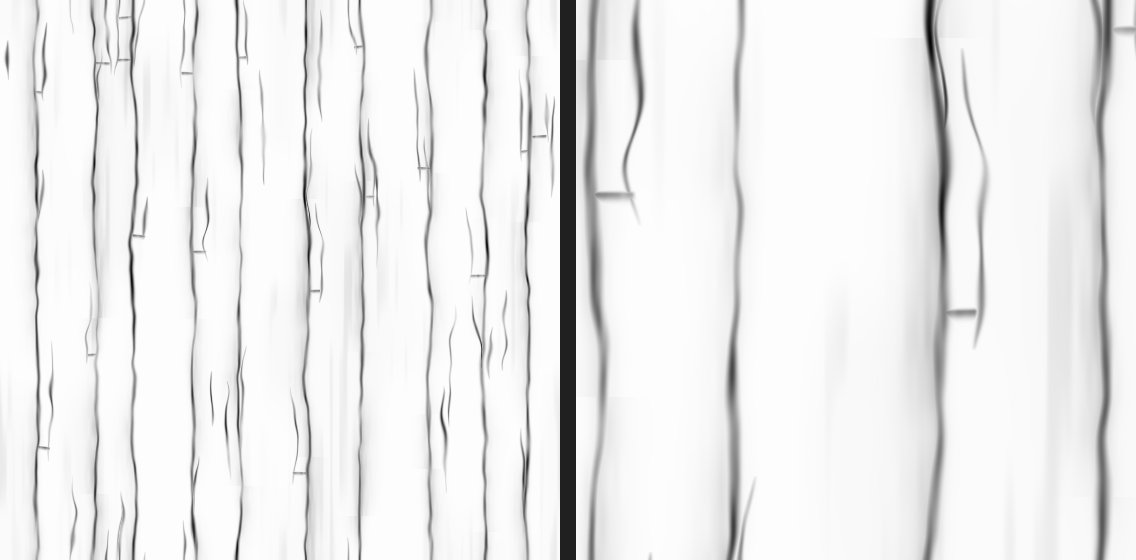
Left: the whole. Right: its middle third, enlarged.
A three.js fragment shader for this texture:

```glsl
// Pale whitewashed bark: dark vertical cracks with frayed splinters, seamlessly tiling.
#define COLUMNS 10.0
#define STRANDS 4
#define PAPER 0.994
#define CRACK_WIDTH 0.0032
#define CRACK_INK 0.62
#define SKIRT_WIDTH 0.0065
#define SKIRT_INK 0.30
#define WANDER 0.011
#define STRAND_WIDTH 0.0030
#define STRAND_INK 0.60
#define HOOK_INK 0.40
#define STREAK_INK 0.06

varying vec2 vUv;

float hash(vec2 p) {
  vec3 q = fract(p.xyx * 0.1031);
  q += dot(q, q.yzx + 33.33);
  return fract((q.x + q.y) * q.z);
}

// Value noise over the unit square, wrapping after a whole number of cells.
float wrapNoise(vec2 uv, vec2 cells, float seed) {
  vec2 p = uv * cells;
  vec2 i = floor(p);
  vec2 f = fract(p);
  f = f * f * (3.0 - 2.0 * f);
  vec2 lo = mod(i, cells) + seed;
  vec2 hi = mod(i + 1.0, cells) + seed;
  return mix(mix(hash(lo), hash(vec2(hi.x, lo.y)), f.x),
             mix(hash(vec2(lo.x, hi.y)), hash(hi), f.x), f.y);
}

// Wrapping noise along the height only.
float wave(float y, float cells, float seed) {
  float p = y * cells;
  float i = floor(p);
  float f = fract(p);
  float a = hash(vec2(mod(i, cells), seed));
  float b = hash(vec2(mod(i + 1.0, cells), seed));
  return mix(a, b, f * f * (3.0 - 2.0 * f));
}

float bell(float x) {
  return exp(-x * x);
}

// Long crack: dark core plus a soft shadow that fades to one side.
float mainCrack(float d, float y, float seed) {
  float depth = 0.65 * wave(y, 7.0, seed + 3.1) + 0.35 * wave(y, 31.0, seed + 5.3);
  float width = CRACK_WIDTH * mix(0.65, 1.35, wave(y, 19.0, seed + 7.7));
  float core = CRACK_INK * mix(0.3, 1.45, depth) * bell(d / width);
  float side = wave(y, 4.0, seed + 9.2) < 0.5 ? -1.0 : 1.0;
  side = mix(side, 2.0 * wave(y, 4.0, seed + 9.2) - 1.0, 0.7);
  float reach = SKIRT_WIDTH * (1.0 + 0.8 * side * sign(d));
  float skirt = SKIRT_INK * wave(y, 9.0, seed + 11.4) * exp(-abs(d) / reach);
  return max(core, skirt);
}

// Tapered splinter beside a crack; the first of each column forks out of it.
float strand(float d, float y, float seed, float k) {
  vec2 key = vec2(seed, 17.0 * k + 2.0);
  float halfLength = mix(0.035, 0.12, hash(key));
  float sideways = hash(key + 31.0) < 0.4 ? -1.0 : 1.0;
  float offset = sideways * mix(0.014, 0.046, pow(hash(key + 53.0), 1.4));
  float dy = fract(y - hash(key + 71.0)) - 0.5;
  float t = dy / halfLength;
  float fork = 1.0 - step(0.5, k);
  float lean = mix(1.0, 0.5 * smoothstep(-0.9, 1.0, t), fork);
  float bend = 0.009 * (wave(y, 23.0, seed + k * 13.0) - 0.5);
  float taper = clamp(1.0 - t * t, 0.0, 1.0);
  float width = STRAND_WIDTH * (0.35 + taper * wave(y, 29.0, seed + k * 19.0 + 4.0));
  float tone = mix(0.3, 1.2, wave(y, 21.0, seed + k * 23.0 + 6.0));
  float ink = STRAND_INK * tone * sqrt(taper) * bell((d - offset * lean - bend) / width);

  // Thin ragged shelf joining the splinter's foot to the crack.
  float along = d / offset;
  float shelf = dy + halfLength * 0.75 + 0.005 * along * (hash(key + 97.0) - 0.3);
  float span = smoothstep(-0.1, 0.1, along) * (1.0 - smoothstep(0.95, 1.1, along));
  float joined = (1.0 - fork) * step(abs(offset), 0.029) * step(0.35, hash(key + 83.0));
  float drip = shelf < 0.0 ? 0.0035 : 0.0016;
  return max(ink, HOOK_INK * joined * span * bell(shelf / drip));
}

void main() {
  vec2 uv = vUv;
  float home = floor(uv.x * COLUMNS);
  float ink = 0.0;

  // Cracks of this column and both neighbours.
  for (int n = -1; n <= 1; n++) {
    float column = home + float(n);
    float seed = mod(column, COLUMNS) * 37.0 + 11.0;
    float centre = (column + 0.5 + 0.45 * (hash(vec2(seed, 1.0)) - 0.5)) / COLUMNS;
    float sway = wave(uv.y, 9.0, seed) - 0.5 + 0.35 * (wave(uv.y, 37.0, seed + 1.5) - 0.5);
    float d = uv.x - centre - WANDER * sway;
    ink = max(ink, mainCrack(d, uv.y, seed));
    for (int k = 0; k < STRANDS; k++) {
      ink = max(ink, strand(d, uv.y, seed, float(k)));
    }
  }

  // Fibrous grain in the dark parts, faint streaks on the pale ones.
  float grain = wrapNoise(uv, vec2(260.0, 34.0), 5.0);
  ink *= mix(0.65, 1.3, grain);
  float streak = smoothstep(0.55, 0.95, wrapNoise(uv, vec2(120.0, 6.0), 41.0));
  float patches = smoothstep(0.4, 0.9, wrapNoise(uv, vec2(14.0, 5.0), 67.0));
  ink += STREAK_INK * patches * (0.25 + streak);

  gl_FragColor = vec4(vec3(clamp(PAPER - ink, 0.0, 1.0)), 1.0);
}
```
